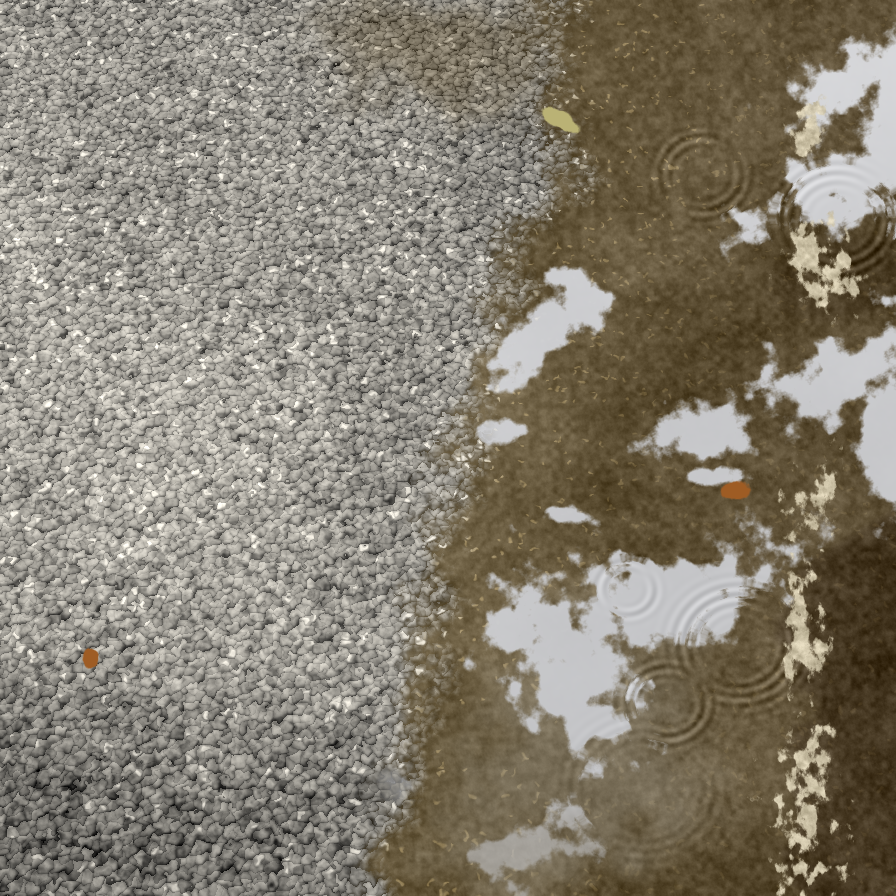
Write a WebGL 1 fragment shader that draws this texture.

```glsl
precision highp float;
// Wet asphalt beside a muddy puddle with sky reflections, rain rings and worn paint.
#define STONES 92.0
#define PERSPECTIVE 42.0
#define STONE_CONTRAST 0.72
#define SHORE_RAG 0.1
#define SKY_RAG 2.2
#define RING_SPACING 0.0125
#define RING_WARP 0.006
#define MUD vec3(0.405, 0.35, 0.24)
#define DEEP vec3(0.29, 0.235, 0.15)
#define SKY vec3(0.83, 0.835, 0.85)
#define PAINT vec3(0.85, 0.81, 0.7)

uniform vec2 u_resolution;

float hash(vec2 p) {
  return fract(sin(dot(p, vec2(127.1, 311.7))) * 43758.5);
}

float noise(vec2 p) {
  vec2 i = floor(p), f = fract(p);
  f = f * f * (3.0 - 2.0 * f);
  return mix(mix(hash(i), hash(i + vec2(1, 0)), f.x),
             mix(hash(i + vec2(0, 1)), hash(i + 1.0), f.x), f.y);
}

float fbm(vec2 p) {
  float sum = 0.0, amp = 0.5;
  for (int i = 0; i < 5; i++) {
    sum += amp * noise(p);
    p = mat2(1.6, 1.2, -1.2, 1.6) * p + 7.3;
    amp *= 0.5;
  }
  return sum;
}

// Sheared ellipse: 1 at its center, 0 on the rim, negative outside.
float blob(vec2 p, float x, float y, float rx, float ry, float slope) {
  p -= vec2(x, y);
  p.y -= slope * p.x;
  return 1.0 - length(p / vec2(rx, ry));
}

// Nearest pebble: offset from its center (xy), distance (z), tone (w).
vec4 pebble(vec2 p) {
  vec2 cell = floor(p), f = fract(p);
  vec4 best = vec4(0, 0, 9, 0);
  for (int y = -1; y <= 1; y++) {
    for (int x = -1; x <= 1; x++) {
      vec2 g = vec2(float(x), float(y)), id = cell + g;
      vec2 d = f - g - vec2(hash(id), hash(id + 71.0));
      float dist = length(d);
      if (dist < best.z) best = vec4(d, dist, hash(id + 37.0));
    }
  }
  return best;
}

// Rain ring: radial direction times wave height.
vec2 ring(vec2 p, float x, float y, float radius, float strength) {
  vec2 d = (p - vec2(x, y)) * vec2(1.0, 1.1);
  float r = length(d) + 0.0001, k = (r - radius * 0.82) / (radius * 0.28);
  return d / r * cos(6.2832 * (r - radius) / RING_SPACING) * exp(-k * k) * strength;
}

float skyField(vec2 p) {
  float s = blob(p, .985, .925, .09, .04, .4);
  s = max(s, blob(p, 1., .86, .05, .09, 0.));
  s = max(s, blob(p, .94, .79, .09, .046, .3));
  s = max(s, blob(p, .94, .578, .15, .044, .28));
  s = max(s, blob(p, .80, .525, .075, .028, .3));
  s = max(s, blob(p, .995, .53, .042, .10, 0.));
  s = max(s, blob(p, .64, .265, .08, .095, -.4));
  s = max(s, blob(p, .73, .325, .15, .052, .3));
  s = max(s, blob(p, .605, .637, .06, .06, .7) - .25);
  s = max(s, blob(p, .648, .665, .026, .036, 0.));
  s = max(s, blob(p, .555, .52, .03, .014, 0.) - .1);
  s = max(s, blob(p, .79, .467, .045, .011, 0.) - .1);
  s = max(s, blob(p, .64, .425, .035, .01, 0.) - .1);
  s = max(s, blob(p, .44, .115, .018, .024, 0.));
  return max(s, blob(p, .60, .06, .075, .045, .3) - .2);
}

void main() {
  vec2 p = gl_FragCoord.xy / u_resolution;
  float broad = fbm(p * 7.0), ragged = fbm(p * 24.0 + 4.0), fine = fbm(p * 150.0) - 0.48;
  vec2 grid = (p - vec2(0.5, 0)) * (STONES + PERSPECTIVE * p.y);
  vec4 stone = pebble(grid + 0.9 * vec2(noise(grid * 1.7), noise(grid * 1.7 + 40.0)));

  // Asphalt: lit pebbles, dark gaps, wet sheen on the left.
  float shade = 0.49 + 0.1 * smoothstep(-0.4, 0.9, blob(p, .08, .56, .5, .55, 0.));
  shade += 0.16 * (broad - 0.5) - 0.14 * smoothstep(-0.3, 0.9, blob(p, .08, .1, .4, .17, 0.));
  float relief = 0.3 * dot(stone.xy, vec2(-0.5, 0.85)) + 0.26 * stone.w + 0.04;
  relief += 0.4 * fine - 0.3 * smoothstep(0.2, 0.8, stone.z);
  relief += 0.25 * step(0.94, stone.w) * smoothstep(0.4, 0.15, stone.z);
  relief *= STONE_CONTRAST;
  vec3 color = vec3(1.02, 1.0, 0.95) * (shade + relief);
  float silt = smoothstep(0.1, 1.0, blob(p, .5, .94, .19, .09, -.1) + ragged - 0.3);
  color = mix(color, MUD + relief * 0.5, 0.5 * silt);

  // Puddle floor: gritty silt, deeper toward the lower right.
  float bulge = (p.y - 0.80) / 0.07;
  float shore = 0.412 + 0.215 * p.y + 0.045 * exp(-bulge * bulge);
  float wet = p.x - shore + SHORE_RAG * (ragged - 0.5) - relief * 0.07;
  float deep = smoothstep(0.0, 0.04, p.x - 0.86 + 0.1 * (ragged - 0.5))
             * smoothstep(0.01, -0.015, p.y - 0.36 - 0.6 * (p.x - 0.87));
  deep = max(deep, 0.7 * smoothstep(0.0, 0.6, blob(p, .94, .69, .13, .08, .1)));
  vec3 water = mix(MUD, DEEP, max(deep, 0.4 * smoothstep(0.45, 1.0, p.x)));
  water += 0.2 * (broad - 0.5) + 0.1 * (ragged - 0.5) + 0.22 * fine;
  float grit = step(0.85, stone.w) * smoothstep(0.4, 0.1, stone.z);
  water += grit * vec3(0.2, 0.18, 0.13) * (1.0 - 0.7 * smoothstep(0.0, 0.3, wet));

  // Rain rings bend the reflected sky.
  vec2 rings = ring(p, .785, .805, .055, .8) + ring(p, .70, .342, .037, .8)
             + ring(p, .825, .28, .075, .9) + ring(p, .745, .215, .052, .9)
             + ring(p, .935, .755, .07, .8) + ring(p, .72, .12, .09, .3);
  vec2 q = p + rings * RING_WARP;
  float sky = smoothstep(-0.05, 0.4, skyField(q) + SKY_RAG * (fbm(q * 42.0 + 9.0) - 0.47));
  float haze = smoothstep(-0.3, 0.6, blob(p, .65, .15, .16, .16, .2) + ragged - 0.5);
  water = mix(water, vec3(0.64, 0.63, 0.6), 0.28 * haze);
  vec3 skyTone = SKY * (0.91 + 0.12 * p.y) + 0.05 * (broad - 0.5);
  water = mix(water, skyTone, sky * (0.96 - 0.35 * smoothstep(0.14, 0.05, p.y)));
  water += dot(rings, vec2(-0.7, 0.7)) * mix(0.13, -0.09, sky);

  // Flaking paint stripe under the water.
  float paint = blob(p, .918, .705, .04, .042, -.4) + 0.2;
  paint = max(paint, blob(p, .905, .85, .02, .03, 0.));
  paint = max(paint, blob(p, .91, .445, .035, .05, .8) - 0.2);
  paint = max(paint, blob(p, .895, .3, .022, .085, 0.));
  paint = max(paint, blob(p, .9, .09, .04, .13, 0.) - 0.1);
  paint += 3.2 * (fbm(p * vec2(85, 65)) - 0.53);
  water = mix(water, PAINT + 0.4 * fine, 0.9 * smoothstep(0.1, 0.6, paint));
  color = mix(color, water, smoothstep(-0.035, 0.03, wet));

  // Fallen leaves.
  float rag = 0.9 * fbm(p * 75.0) - 0.45;
  color = mix(color, vec3(0.73, 0.7, 0.46), smoothstep(-0.1, 0.15, rag + blob(p, .625, .867, .022, .011, -.4)));
  float rust = max(blob(p, .82, .452, .017, .01, .1), blob(p, .101, .266, .009, .011, 0.));
  color = mix(color, vec3(0.62, 0.36, 0.14), smoothstep(-0.1, 0.15, rag + rust));
  gl_FragColor = vec4(clamp(color, 0.0, 1.0), 1.0);
}
```
